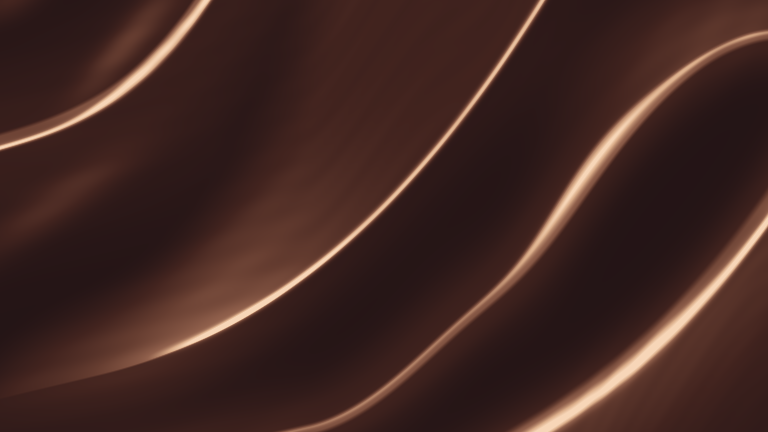
Reproduce this background procedurally as a Shadertoy shader.

```glsl
const vec3 TONES[6] = vec3[6](
    vec3(0.14, 0.08, 0.085), vec3(0.26, 0.14, 0.12), vec3(0.40, 0.24, 0.19),
    vec3(0.57, 0.38, 0.30), vec3(0.85, 0.67, 0.53), vec3(0.97, 0.84, 0.72));

// Dark cocoa at 0, pale copper at 1
vec3 toneRamp(float level) {
    vec3 tone = TONES[0];
    for (int i = 1; i < 6; i++)
        tone = mix(tone, TONES[i], clamp(level * 5.0 - float(i - 1), 0.0, 1.0));
    return tone;
}

float bell(float x, float centre, float width) {
    float k = (x - centre) / width;
    return exp(-k * k);
}

// Soft light with a different reach on each side of a fold
float falloff(float d, float above, float below) {
    return bell(d, 0.0, d > 0.0 ? above : below);
}

float stripe(float d, float low, float high, float blur) {
    return smoothstep(low - blur, low + blur, d)
         * (1.0 - smoothstep(high - blur, high + blur, d));
}

float spot(vec2 p, vec2 centre, float angle, vec2 size) {
    vec2 q = p - centre;
    float c = cos(angle), s = sin(angle);
    q = vec2(c * q.x + s * q.y, c * q.y - s * q.x) / size;
    return exp(-dot(q, q));
}

// Cubic height profile, continued straight beyond its ends
float profile(float t, vec4 h, float sag) {
    float k = clamp(t, 0.0, 1.0), m = 1.0 - k;
    float endSlope = 3.0 * (t > 1.0 ? h.w - h.z : h.y - h.x);
    float cubic = dot(h, vec4(m * m * m, 3.0 * m * m * k, 3.0 * m * k * k, k * k * k));
    return cubic + (t - k) * endSlope - sag * bell(t, 0.47, 0.13);
}

// x: signed distance, positive above the fold; y: position along it
vec2 fold(vec2 p, float start, float end, vec4 h, float sag) {
    float span = end - start, t = (p.x - start) / span, e = 0.004;
    float slope = (profile(t + e, h, sag) - profile(t - e, h, sag)) / (2.0 * e * span);
    return vec2((p.y - profile(t, h, sag)) / sqrt(1.0 + slope * slope), t);
}

float cornerFold(vec2 p, vec2 f) {
    float gloss = bell(f.y, 0.72, 0.3);
    float light = 0.14 * falloff(f.x, 0.2, 0.2);
    light += 0.32 * stripe(f.x, 0.0, 0.035, 0.006);
    light += 0.55 * bell(f.x, 0.004 + 0.012 * gloss, 0.006 + 0.008 * gloss);
    light += 0.27 * spot(p, vec2(0.30, 0.91), 0.85, vec2(0.17, 0.035));
    light += 0.20 * spot(p, vec2(0.02, 1.0), 0.4, vec2(0.09, 0.04));
    return light + 0.20 * spot(p, vec2(0.13, 0.53), 0.6, vec2(0.22, 0.045));
}

float centreFold(vec2 p, vec2 f, float shade) {
    float panel = smoothstep(-0.003, 0.003, f.x) * (1.0 - smoothstep(-0.13, 0.03, shade));
    float light = 0.18 + 0.24 * spot(p, vec2(0.50, 0.31), 0.7, vec2(0.38, 0.16));
    light += 0.24 * bell(f.y, 0.2, 0.24) * falloff(f.x, 0.055, 0.01);
    light *= panel;
    light += 0.17 * (1.0 - smoothstep(-0.003, 0.003, f.x))
           * falloff(f.x, 0.1, 0.09) * (0.35 + bell(f.y, 0.1, 0.35));
    float line = smoothstep(0.08, 0.33, f.y);
    return light + 0.72 * line * bell(f.x, 0.005, 0.0085);
}

float rightFold(vec2 p, vec2 f) {
    float gloss = bell(f.y, 0.62, 0.15);
    float width = 0.011 + 0.015 * gloss;
    float light = 0.19 * falloff(f.x, 0.10, 0.075);
    light += 0.32 * stripe(f.x, -width, width, 0.006);
    light += 0.42 * gloss * bell(f.x, 0.004, 0.017);
    light += 0.16 * bell(f.x, 0.006, 0.006);
    return light + 0.19 * smoothstep(-0.01, 0.02, f.x)
         * spot(p, vec2(1.66, 0.96), 0.45, vec2(0.34, 0.13));
}

float lowerFold(vec2 f) {
    float light = 0.25 * falloff(f.x, 0.085, 0.16);
    light += 0.27 * stripe(f.x, -0.005, 0.043, 0.010);
    light += 0.58 * bell(f.x, 0.002, mix(0.020, 0.009, smoothstep(0.45, 1.0, f.y)));
    return light + 0.08 * (1.0 - smoothstep(-0.04, 0.0, f.x));
}

void mainImage(out vec4 fragColor, in vec2 fragCoord) {
    vec2 p = fragCoord / iResolution.xy * vec2(16.0 / 9.0, 1.0);

    // Fold lines and the border of the deep shadow
    vec2 corner = fold(p, 0.0, 0.49, vec4(0.653, 0.70, 0.75, 1.0), 0.0);
    vec2 centre = fold(p, 0.231, 1.262, vec4(0.132, 0.214, 0.443, 1.0), 0.0);
    vec2 right = fold(p, 0.718, 1.778, vec4(0.005, 0.087, 0.875, 0.919), 0.045);
    vec2 lower = fold(p, 1.25, 1.778, vec4(-0.007, 0.10, 0.244, 0.486), 0.0);
    float shade = fold(p, 0.0, 0.683, vec4(0.20, 0.40, 0.27, 1.0), 0.0).x;

    float level = cornerFold(p, corner) + centreFold(p, centre, shade)
                + rightFold(p, right) + lowerFold(lower);

    // Faint brushed streaks following the folds
    float streak = sin(centre.x * 70.0 + 2.0 * sin(p.x * 5.0))
                 + 0.6 * sin(right.x * 123.0 + 1.5 * sin(p.y * 7.0));
    level *= 1.0 + 0.035 * streak;

    fragColor = vec4(toneRamp(clamp(level, 0.0, 1.0)), 1.0);
}
```
